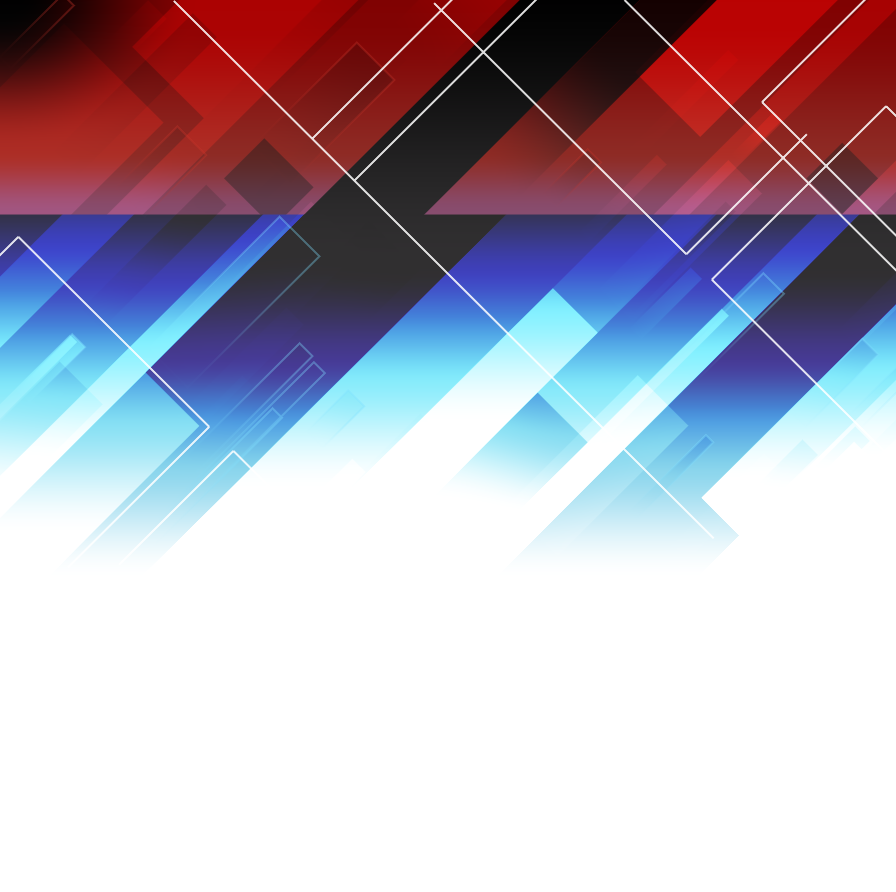
Write a WebGL 2 fragment shader that draws this background.

```glsl
#version 300 es
precision highp float;

uniform vec2 u_resolution;
out vec4 outColor;

#define SEAM 0.2405
#define LINE_WIDTH 0.0026
#define STRIPS 44
#define STRIP_LIFT 0.055
#define STRIP_GLOW 0.36
#define CHARCOAL vec3(0.19, 0.185, 0.19)
#define AZURE vec3(0.27, 0.58, 0.88)
#define SCARLET vec3(0.76, 0.01, 0.01)
#define EMBER vec3(0.78, 0.20, 0.16)
#define ORCHID vec3(0.72, 0.37, 0.57)

float edge;

vec4 hash4(float n) {
    vec4 v = fract(n * vec4(0.1031, 0.1130, 0.0973, 0.1099) + 0.37);
    v += dot(v, v.wzxy + 33.33);
    return fract((v.xxyz + v.yzzw) * v.zywx);
}

// Smooth-edged interval
float slab(float x, float a, float b) {
    return smoothstep(a - edge, a + edge, x) * (1.0 - smoothstep(b - edge, b + edge, x));
}

// Rectangle turned by 45 degrees: ranges across and along the bands
float panel(vec2 q, vec2 across, vec2 along) {
    return slab(q.x, across.x, across.y) * slab(q.y, along.x, along.y);
}

float stroke(float dist) {
    return 1.0 - smoothstep(LINE_WIDTH * 0.3, LINE_WIDTH * 0.5 + edge, abs(dist));
}

float rising(vec2 q, float across, float a, float b) {
    return stroke(q.x - across) * slab(q.y, a, b);
}

float falling(vec2 q, float along, float a, float b) {
    return stroke(q.y - along) * slab(q.x, a, b);
}

// Charcoal through indigo and cyan to white
vec3 coolRamp(float t, float lift) {
    float vivid = clamp(lift * 8.0, 0.0, 1.0);
    vec3 indigo = mix(vec3(0.28, 0.23, 0.60), vec3(0.24, 0.26, 0.80), vivid);
    vec3 cyan = mix(vec3(0.50, 0.82, 0.92), vec3(0.48, 0.94, 1.0), vivid);
    vec3 c = CHARCOAL * smoothstep(-0.03, 0.30, t);
    c = mix(c, indigo, smoothstep(0.30, 0.42, t));
    c = mix(c, AZURE, smoothstep(0.40, 0.48, t));
    c = mix(c, cyan, smoothstep(0.45, 0.53, t));
    return mix(c, vec3(1.0), smoothstep(0.50, 0.65, t));
}

// Brightening of each cool band
float bandLift(vec2 q) {
    float lift = 0.09 * slab(q.x, -1.0, 0.534) + 0.14 * slab(q.x, 0.534, 0.58);
    lift += 0.04 * slab(q.x, 0.31, 0.39);
    lift += 0.05 * panel(q, vec2(0.58, 0.70), vec2(-1.0, -0.255));
    lift += 0.10 * slab(q.x, 0.805, 0.94);
    lift += slab(q.x, 0.94, 1.04) * mix(0.175, 0.12, slab(q.y, 0.294, 2.0));
    float shade = smoothstep(-0.08, 0.16, q.y) * slab(q.y, -0.08, 0.16);
    lift += slab(q.x, 1.04, 1.152) * (0.09 - 0.055 * shade);
    lift += 0.13 * slab(q.x, 1.152, 1.20);
    lift += 0.11 * panel(q, vec2(1.341, 1.426), vec2(0.225, 2.0));
    return lift + 0.14 * slab(q.x, 1.426, 3.0);
}

// Strength of the red panels
float redGlow(vec2 p, vec2 q) {
    float glow = 0.66;
    glow += 0.18 * panel(q, vec2(0.098, 0.32), vec2(-0.30, 0.045));
    glow += 0.22 * panel(q, vec2(0.20, 0.36), vec2(0.095, 0.50));
    glow += 0.20 * (slab(q.x, 0.36, 0.40) + slab(q.x, 0.97, 1.01) + slab(q.x, 1.18, 1.215));
    glow += 0.30 * panel(q, vec2(0.79, 0.935), vec2(0.628, 1.0));
    glow -= 0.30 * panel(q, vec2(0.45, 0.56), vec2(0.05, 0.14));
    glow -= 0.30 * panel(q, vec2(1.10, 1.18), vec2(0.70, 0.78));
    glow *= 1.0 - 0.85 * slab(q.x, 0.714, 0.80) * smoothstep(0.35, 0.62, q.y);
    return glow * smoothstep(0.02, 0.20, length(p * vec2(0.9, 1.2)));
}

void main() {
    vec2 p = gl_FragCoord.xy / u_resolution;
    p.y = 1.0 - p.y;
    edge = 1.0 / min(u_resolution.x, u_resolution.y);
    vec2 q = vec2(p.x + p.y, p.x - p.y);

    // Scattered translucent strips and faint outlines
    float tone = 0.0, faint = 0.0;
    for (int i = 0; i < STRIPS; i++) {
        vec4 h = hash4(float(i) + 1.0);
        vec4 k = hash4(float(i) + 71.0);
        vec2 centre = vec2(h.x + h.y * 0.6, h.x - h.y * 0.6);
        vec2 halfSize = vec2(0.008 + 0.05 * h.z * h.z, 0.04 + 0.14 * h.w);
        vec2 r = abs(q - centre) - halfSize;
        float d = max(r.x, r.y);
        float fade = smoothstep(-1.2, 1.0, (q.y - centre.y) / halfSize.y);
        tone += (k.x - 0.45) * fade * (1.0 - smoothstep(-edge, edge, d));
        faint = max(faint, step(0.6, k.y) * stroke(d) * fade);
    }

    // Cool lower field and red upper field
    float darkBand = slab(q.x, 0.58, 0.805);
    float lift = bandLift(q) + tone * STRIP_LIFT * (1.0 - 0.7 * darkBand);
    vec3 cool = coolRamp(p.y + lift, lift);
    vec3 red = mix(SCARLET, EMBER, smoothstep(0.02, 0.20, p.y));
    red = mix(red, ORCHID, smoothstep(0.17, SEAM, p.y));
    float glow = clamp(redGlow(p, q) + tone * STRIP_GLOW, 0.0, 1.0);
    glow *= 1.0 - slab(q.x, 0.58, 0.714);
    vec3 warm = mix(coolRamp(p.y, 0.0), red, glow);
    float below = smoothstep(SEAM - edge, SEAM + edge, p.y);
    vec3 color = mix(warm, cool, below);
    color = mix(color, mix(EMBER, vec3(0.5, 0.88, 1.0), below), 0.35 * faint * (1.0 - smoothstep(0.5, 0.65, p.y)));

    // Fine white frames
    float frame = falling(q, 0.193, 0.195, 1.40) + falling(q, 0.481, 0.488, 1.051);
    frame += falling(q, 0.481, 1.108, 2.0) + falling(q, 0.697, 0.697, 2.0);
    frame += falling(q, 0.736, 0.965, 2.0) + falling(q, 0.870, 1.108, 2.0);
    frame += falling(q, -0.245, 0.286, 0.712) + falling(q, -0.245, 0.766, 0.86);
    frame += rising(q, 0.504, 0.193, 1.0) + rising(q, 0.598, 0.193, 1.0);
    frame += rising(q, 1.051, 0.481, 0.75) + rising(q, 1.108, 0.481, 0.870);
    frame += rising(q, 0.965, 0.736, 1.0) + rising(q, 0.286, -1.0, -0.245);
    frame += rising(q, 0.712, -0.56, -0.245) + rising(q, 0.766, -0.50, -0.245);
    color = mix(color, vec3(1.0), 0.85 * min(frame, 1.0));

    outColor = vec4(color, 1.0);
}
```
